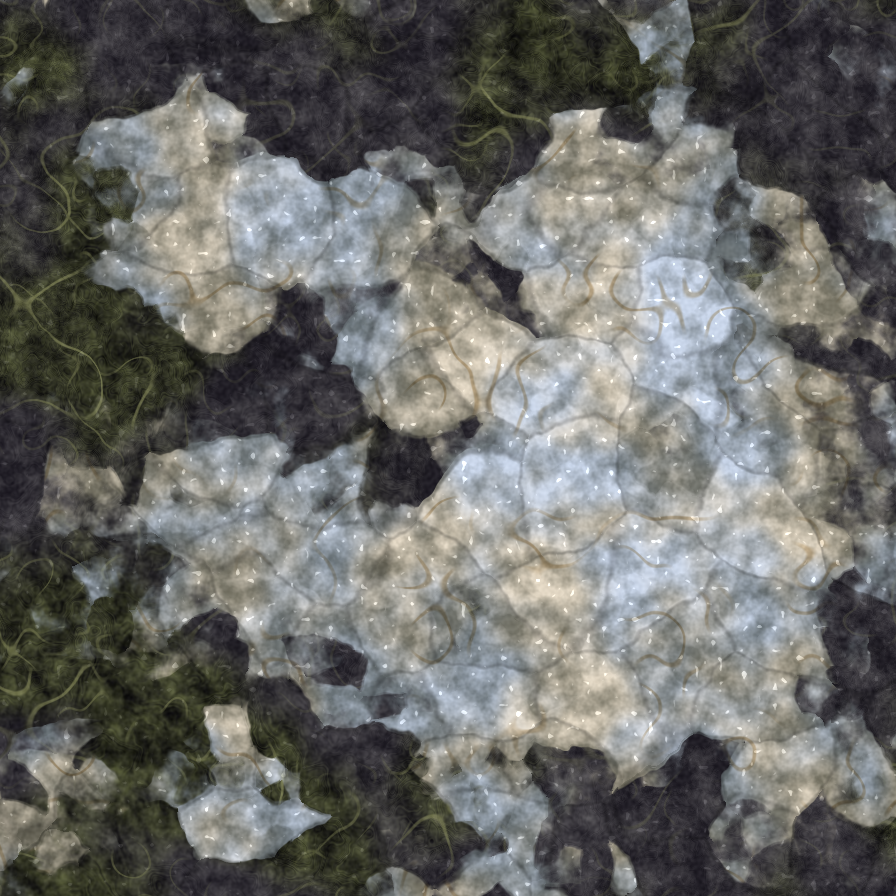
A Shadertoy shader for this texture:

```glsl
// Coarse crystalline rock: pale feldspar laths among dark, green-veined minerals.

const vec3 INK = vec3(0.125, 0.115, 0.145);
const vec3 SLATE = vec3(0.33, 0.32, 0.335);
const vec3 MOSS = vec3(0.25, 0.27, 0.14);
const vec3 OLIVE = vec3(0.53, 0.54, 0.36);
const vec3 ASH = vec3(0.45, 0.455, 0.44);
const vec3 CHALK = vec3(0.86, 0.85, 0.86);
const vec3 CREAM_TINT = vec3(1.04, 1.0, 0.90);
const vec3 BLUE_TINT = vec3(0.92, 0.99, 1.07);

vec2 hash2(vec2 p) {
    vec3 q = fract(p.xyx * vec3(0.1031, 0.1030, 0.0973));
    q += dot(q, q.yzx + 33.33);
    return fract((q.xx + q.yz) * q.zy);
}

mat2 rotation(float angle) {
    float c = cos(angle), s = sin(angle);
    return mat2(c, s, -s, c);
}

float cornerSlope(vec2 cell, vec2 offset) {
    float angle = 6.2832 * hash2(cell + 71.0).x;
    return dot(vec2(cos(angle), sin(angle)), offset);
}

float gradientNoise(vec2 p) {
    vec2 i = floor(p), f = fract(p);
    vec2 u = f * f * f * (f * (f * 6.0 - 15.0) + 10.0);
    vec2 e = vec2(1, 0);
    return mix(mix(cornerSlope(i, f), cornerSlope(i + e, f - e), u.x),
               mix(cornerSlope(i + e.yx, f - e.yx), cornerSlope(i + 1.0, f - 1.0), u.x), u.y);
}

float fbm(vec2 p, int octaves) {
    float sum = 0.0, amplitude = 0.6;
    for (int k = 0; k < octaves; k++) {
        sum += amplitude * gradientNoise(p);
        p = rotation(0.65) * p * 2.03 + 17.3;
        amplitude *= 0.55;
    }
    return sum;
}

// Voronoi cells, each stretched along its own random direction
struct Crystal { vec2 centre; vec2 neighbour; float edge; };

Crystal crystalAt(vec2 p, float scale, float stretch) {
    vec2 q = p * scale, home = floor(q);
    float nearest = 9.0, second = 9.0;
    vec2 a = home, b = home;
    for (int y = -2; y <= 2; y++)
    for (int x = -2; x <= 2; x++) {
        vec2 cell = home + vec2(x, y);
        vec2 centre = cell + hash2(cell + 13.0);
        vec2 d = rotation(3.1416 * hash2(cell + 41.0).y) * (q - centre);
        float dist = length(d * vec2(1.0 / stretch, stretch));
        if (dist < nearest) {
            second = nearest; b = a;
            nearest = dist; a = centre;
        } else if (dist < second) {
            second = dist; b = centre;
        }
    }
    return Crystal(a / scale, b / scale, second - nearest);
}

float glow(vec2 p, vec2 centre, float radius) {
    vec2 d = (p - centre) / radius;
    return exp(-dot(d, d));
}

// Positive where feldspar prevails
float feldsparField(vec2 p) {
    float clusters = 0.52 * glow(p, vec2(0.67, 0.62), 0.20)
                   + 0.42 * glow(p, vec2(0.68, 0.30), 0.28)
                   + 0.46 * glow(p, vec2(0.22, 0.77), 0.14)
                   + 0.42 * glow(p, vec2(0.30, 0.33), 0.13);
    return clusters - 0.17 + 0.75 * fbm(p * 6.0 + 4.0, 3);
}

float crystalTone(vec2 centre, float spread) {
    return feldsparField(centre) + spread * (hash2(centre * 517.0).x - 0.5);
}

float blendedTone(Crystal c, float spread, float softness) {
    float inside = 0.5 + 0.5 * smoothstep(0.0, softness, c.edge);
    return mix(crystalTone(c.neighbour, spread), crystalTone(c.centre, spread), inside);
}

// Thin broken line along the zero contour of the noise
float vein(vec2 p, float frequency, float width) {
    float n = abs(gradientNoise(p * frequency));
    float presence = smoothstep(0.0, 0.25, gradientNoise(p * frequency * 0.6 + 9.0));
    return presence * (1.0 - smoothstep(0.2 * width, width, n));
}

vec3 darkMineral(vec2 p, float grain) {
    float patches = fbm(p * 9.0 + 31.0, 4);
    float needles = gradientNoise(rotation(0.6 + 2.0 * patches) * p * vec2(22.0, 110.0));
    vec3 color = mix(INK, SLATE, clamp(0.34 + 0.9 * patches + 1.1 * grain + 0.25 * needles, 0.0, 1.0));
    float green = smoothstep(-0.05, 0.3, fbm(p * 4.0 + 52.0, 3) + 0.3 * glow(p, vec2(0.12, 0.22), 0.2));
    color = mix(color, MOSS * (0.75 + 1.3 * grain + 0.5 * needles), 0.7 * green);
    float veins = max(vein(p + 0.01 * patches, 13.0, 0.035), 0.7 * vein(p.yx + 3.0, 24.0, 0.05));
    return mix(color, OLIVE, veins * (0.25 + 0.4 * green));
}

vec3 paleMineral(vec2 p, float tone, float grain, float facet) {
    float white = clamp(0.2 + 1.05 * tone + 1.1 * grain + 0.35 * (facet - 0.5), 0.0, 1.0);
    float warmth = smoothstep(-0.25, 0.25, fbm(p * 7.0 + 83.0, 3));
    vec3 color = mix(ASH, CHALK, white) * mix(BLUE_TINT, CREAM_TINT, warmth);
    float stain = vein(p + 5.0, 19.0, 0.06);
    return color * (1.0 - stain * vec3(0.14, 0.20, 0.30));
}

void mainImage(out vec4 fragColor, in vec2 fragCoord) {
    vec2 p = fragCoord / iResolution.y;
    float grain = fbm(p * 34.0, 4);
    vec2 bend = 0.022 * vec2(fbm(p * 11.0, 4), fbm(p * 11.0 + 60.0, 4));

    // Large laths and smaller chips share one field
    Crystal lath = crystalAt(p + bend, 10.0, 1.4);
    Crystal chip = crystalAt(p + bend, 25.0, 1.25);
    float tone = 0.65 * blendedTone(lath, 0.55, 0.09) + 0.35 * blendedTone(chip, 0.5, 0.15);
    tone += 0.16 * fbm(p * 24.0 + 7.0, 4);
    float cover = smoothstep(-0.07, 0.06, tone);

    float facet = mix(0.5, hash2(chip.centre * 331.0).y, smoothstep(0.0, 0.2, chip.edge));
    vec3 color = mix(darkMineral(p, grain), paleMineral(p, tone, grain, facet), cover);

    // Shadowed seams and tiny glints
    color *= 1.0 - 0.18 * (1.0 - smoothstep(0.0, 0.09, lath.edge));
    float glint = smoothstep(0.38, 0.52, gradientNoise(p * 115.0) + 0.3 * grain);
    color += 0.22 * glint * (0.4 + 0.6 * cover);
    color += 0.06 * gradientNoise(p * 190.0);
    fragColor = vec4(clamp(color, 0.0, 1.0), 1.0);
}
```
